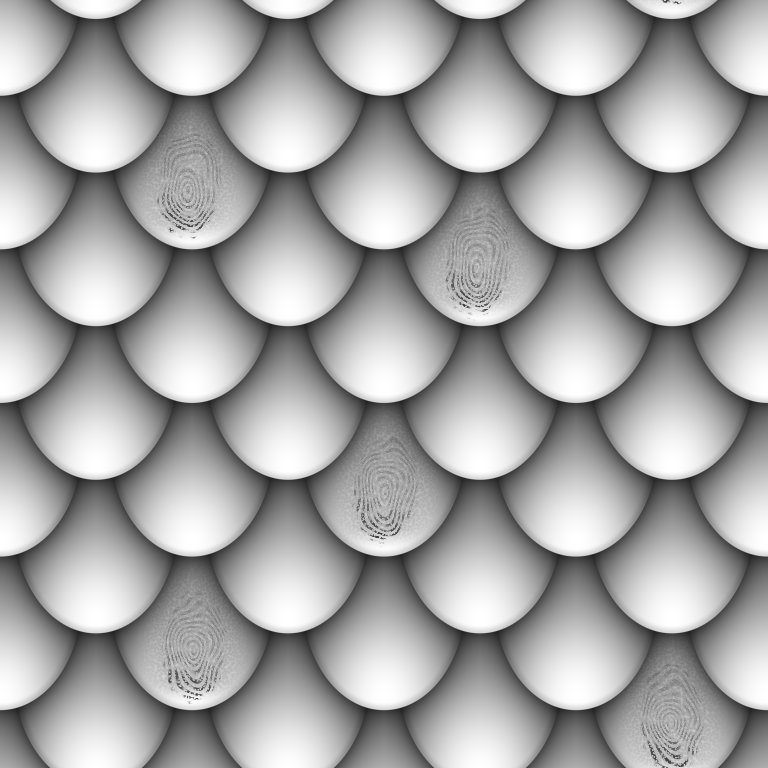
Give the GLSL for this pattern, as a Shadertoy shader.

```glsl
// Overlapping rounded grey scales, a few smudged by ridged touch marks.
#define COLUMNS 4.0         // scales across
#define ROWS 10.0           // staggered rows down
#define ROW_SHIFT -0.0247   // height of the lowest row of tips
#define SCALE_SIZE vec2(0.1068, 0.1458)  // half axes of the rounded end
#define SIDE_FALLOFF 0.64   // darkening towards the sides
#define TOP_SHADE 0.52      // brightness at the tucked-in top
#define SHADOW_DEPTH 0.52   // contact shadow strength
#define SHADOW_REACH 0.016  // contact shadow width
#define RIDGE 0.0052        // spacing of the smudge ridges
#define INK 0.22            // grey of the ridges
#define HAZE 0.68           // grey of the smear

const vec2 STEP = vec2(0.5 / COLUMNS, 1.0 / ROWS);

// Smudged scales as column and row indices
const vec2 SMUDGED[5] = vec2[5](vec2(2, 7), vec2(5, 6), vec2(4, 3), vec2(2, 1), vec2(7, 0));

vec2 hash2(vec2 p) {
    vec3 v = fract(p.xyx * vec3(0.1031, 0.1030, 0.0973));
    v += dot(v, v.yzx + 33.33);
    return fract((v.xx + v.yz) * v.zy);
}

// Distance to the nearest jittered cell point
float cellular(vec2 p) {
    vec2 cell = floor(p);
    float nearest = 2.0;
    for (int y = -1; y <= 1; y++)
    for (int x = -1; x <= 1; x++) {
        vec2 c = cell + vec2(x, y);
        nearest = min(nearest, length(c + hash2(c + 200.0) - p));
    }
    return nearest;
}

// Approximate signed distance to a scale whose tip is at the origin
float scaleDistance(vec2 p) {
    vec2 q = vec2(abs(p.x) + 1e-5, min(p.y - SCALE_SIZE.y, 0.0));
    vec2 n = q / SCALE_SIZE;
    float f = length(n);
    return f * (f - 1.0) / length(n / SCALE_SIZE);
}

float contactShadow(float d) {
    return 1.0 - SHADOW_DEPTH * exp(-max(d, 0.0) / SHADOW_REACH);
}

// Patchy, curved ridges over a grainy smear
float smudge(float shade, vec2 p, float seed, float px) {
    vec2 q = p - vec2(0.004 * sin(seed * 5.0), 0.086 + 0.006 * sin(seed * 3.0));
    float tilt = 0.12 * sin(seed * 7.0);
    q = mat2(cos(tilt), sin(tilt), -sin(tilt), cos(tilt)) * q;
    vec2 n = q / vec2(0.042, 0.072);

    float patches = cellular(q / 0.013 + seed * 17.0);
    float grain = cellular(q / 0.0036 + seed * 29.0);
    float radius = length(n) + 0.25 * (patches - 0.5);

    float smear = 1.0 - smoothstep(0.6, 1.7, length(n * vec2(0.85, 0.9)));
    smear *= smoothstep(0.005, 0.04, p.y);
    shade = mix(shade, HAZE + 0.2 * (grain - 0.5), 0.75 * smear);

    float warp = 0.5 * sin(q.y * 95.0 + seed) + 0.4 * sin(q.x * 130.0 + q.y * 60.0);
    float phase = length(q * vec2(1.0, 0.62) + vec2(0.0, 0.004)) / RIDGE + warp;
    float ridge = smoothstep(-0.5, 0.6, sin(6.2832 * phase));
    ridge *= clamp(RIDGE / px - 1.5, 0.0, 1.0);

    float oval = 1.0 - smoothstep(0.85, 1.0, radius);
    float worn = smoothstep(0.95, 0.25, patches) * smoothstep(0.15, 0.5, grain);
    float pressure = mix(0.95, 0.32, smoothstep(-0.9, 0.0, n.y + 0.15 * n.x));
    return mix(shade, INK, ridge * oval * worn * pressure);
}

// Brightness of one scale, p measured from its tip
float scaleShade(vec2 p, vec2 id, float px) {
    float side = p.x / SCALE_SIZE.x;
    float shade = mix(1.0, TOP_SHADE, smoothstep(0.1, 1.0, p.y / (2.0 * STEP.y)));
    shade *= 1.0 - SIDE_FALLOFF * min(side * side, 1.0);
    shade *= mix(0.85, 1.0, smoothstep(0.0, 0.011, -scaleDistance(p)));

    for (int i = 0; i < 5; i++)
        if (distance(id, SMUDGED[i]) < 0.5)
            shade = smudge(shade, p, float(i) + 1.0, px);

    // Shadows of the two scales beside and the one above
    shade *= contactShadow(scaleDistance(vec2(abs(p.x), p.y) - STEP));
    shade *= contactShadow(scaleDistance(vec2(abs(p.x) - 2.0 * STEP.x, p.y) - vec2(-2.0 * STEP.x, 2.0 * STEP.y)));
    return shade;
}

void mainImage(out vec4 fragColor, in vec2 fragCoord) {
    vec2 uv = fragCoord / iResolution.xy;
    float px = 1.0 / min(iResolution.x, iResolution.y);
    float row = floor((uv.y - ROW_SHIFT) / STEP.y);
    float shade = 0.0;

    // Layer rows back to front; higher rows lie on top
    for (int layer = -2; layer <= 1; layer++) {
        float k = row + float(layer);
        float stagger = mod(k + 1.0, 2.0);
        float column = 2.0 * floor((uv.x / STEP.x - stagger) * 0.5 + 0.5) + stagger;
        vec2 p = uv - vec2(column, k) * STEP - vec2(0.0, ROW_SHIFT);
        float cover = 1.0 - smoothstep(-0.75 * px, 0.75 * px, scaleDistance(p));
        if (layer == -2) cover = 1.0;
        vec2 id = mod(vec2(column, k), vec2(2.0 * COLUMNS, ROWS));
        if (cover > 0.0) shade = mix(shade, scaleShade(p, id, px), cover);
    }
    fragColor = vec4(vec3(clamp(shade, 0.0, 1.0)), 1.0);
}
```
